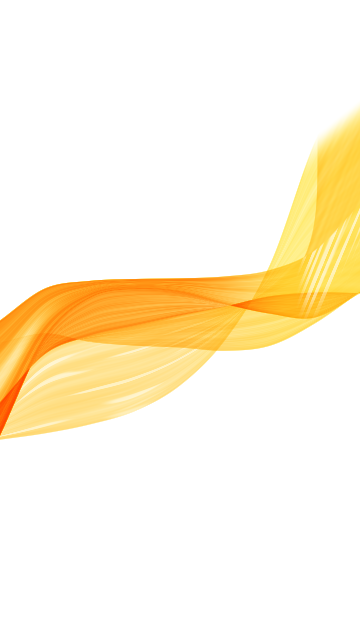
A Shadertoy shader for this background:

```glsl
#define EDGE_DENSITY 0.45
#define EDGE_SHARPNESS 190.0
#define STREAK_STRENGTH 0.55
#define FINE_STRENGTH 0.22
#define PALE_GOLD vec3(1.0, 0.89, 0.57)
#define LEMON vec3(1.0, 0.93, 0.50)
#define AMBER vec3(1.0, 0.86, 0.50)
#define ORANGE vec3(1.0, 0.68, 0.20)
#define DEEP_ORANGE vec3(1.0, 0.63, 0.12)
#define SUN_YELLOW vec3(1.0, 0.89, 0.45)

const int KNOTS = 9;

vec2 hashGradient(vec2 cell) {
    float h = fract(sin(dot(cell, vec2(127.1, 311.7))) * 4375.85);
    return vec2(cos(6.2832 * h), sin(6.2832 * h));
}

float gradientNoise(vec2 p) {
    vec2 i = floor(p), f = fract(p);
    vec2 u = f * f * (3.0 - 2.0 * f);
    vec2 e = vec2(1.0, 0.0);
    float low = mix(dot(hashGradient(i), f),
                    dot(hashGradient(i + e.xy), f - e.xy), u.x);
    float high = mix(dot(hashGradient(i + e.yx), f - e.yx),
                     dot(hashGradient(i + e.xx), f - e.xx), u.x);
    return mix(low, high, u.y);
}

// Smooth spline through evenly spaced heights
float curve(float x, float h[KNOTS]) {
    float s = clamp(x, 0.0, 0.9999) * float(KNOTS - 1);
    int i = int(s);
    float u = fract(s), b = h[i], c = h[i + 1];
    float a = i > 0 ? h[i - 1] : 2.0 * b - c;
    float d = i < KNOTS - 2 ? h[i + 2] : 2.0 * c - b;
    return b + 0.5 * u * (c - a + u * (2.0 * a - 5.0 * b + 4.0 * c - d
             + u * (3.0 * (b - c) + d - a)));
}

float cover(float d) {
    return clamp(d / max(fwidth(d), 1e-5) + 0.5, 0.0, 1.0);
}

// Position across a ribbon, 0 on edge a and 1 on edge b
float across(float y, float a, float b) {
    float span = b - a;
    return (y - a) / (span < 0.0 ? min(span, -0.004) : max(span, 0.004));
}

// Optical density of a twisted ribbon between two crossing edges
float ribbon(vec2 p, float a, float b, float seed) {
    float inside = cover(p.y - min(a, b)) * cover(max(a, b) - p.y);
    float t = across(p.y, a, b);
    float broad = gradientNoise(vec2(t * 11.0 + seed, p.x * 2.2 + seed));
    float fine = gradientNoise(vec2(t * 42.0 - seed, p.x * 3.0 + seed));
    float rim = exp(-EDGE_SHARPNESS * min(abs(p.y - a), abs(p.y - b)));
    float grain = STREAK_STRENGTH * broad + FINE_STRENGTH * fine;
    return inside * (1.0 + grain + EDGE_DENSITY * rim);
}

vec3 stain(vec3 tint, float density) {
    return pow(tint, vec3(max(density, 0.0)));
}

void mainImage(out vec4 fragColor, in vec2 fragCoord) {
    vec2 p = fragCoord / iResolution.xy;

    // Ribbon edges, left to right
    float crest = curve(p.x, float[KNOTS](0.499, 0.549, 0.561, 0.564, 0.565, 0.568, 0.578, 0.609, 0.681));
    float sweep = curve(p.x, float[KNOTS](0.313, 0.323, 0.337, 0.358, 0.398, 0.469, 0.586, 0.779, 0.922));
    float spine = curve(p.x, float[KNOTS](0.371, 0.447, 0.475, 0.491, 0.507, 0.521, 0.537, 0.543, 0.542));
    float arch = curve(p.x, float[KNOTS](0.320, 0.469, 0.534, 0.548, 0.543, 0.525, 0.510, 0.504, 0.542));
    float belly = curve(p.x, float[KNOTS](0.465, 0.479, 0.466, 0.460, 0.457, 0.452, 0.460, 0.495, 0.544));

    float toYellow = smoothstep(0.48, 0.82, p.x);
    float nearLeft = 1.0 - smoothstep(0.04, 0.22, p.x);
    float topLine = 0.846 - 0.45 * min(1.0 - p.x, 0.15);
    float topFade = smoothstep(0.0, 0.06, topLine - p.y);
    vec3 color = vec3(1.0);

    // Wide pale sheet with bright streaks
    float t = across(p.y, sweep, spine);
    float glints = smoothstep(0.16, 0.38, gradientNoise(vec2(t * 17.0, p.x * 4.0 + 3.0)));
    float pale = ribbon(p, sweep, spine, 2.0) * (1.0 - 0.6 * glints * (1.0 - toYellow));
    color *= stain(mix(PALE_GOLD, LEMON, toYellow), pale * topFade);

    // Lower band
    float low = ribbon(p, spine, belly, 5.0) * (1.0 - 0.8 * nearLeft);
    color *= stain(mix(AMBER, SUN_YELLOW, toYellow), low);

    // Central orange fold
    float fold = ribbon(p, arch, spine, 9.0);
    color *= stain(mix(ORANGE, vec3(1.0, 0.92, 0.60), toYellow), fold);

    // Upper band, parted by a light gap at the left
    t = across(p.y, crest, arch);
    float gap = nearLeft * exp(-pow((t - 0.5) / 0.17, 2.0));
    float upper = ribbon(p, crest, arch, 13.0) * (1.0 - 0.85 * gap);
    upper *= 1.0 - 0.55 * smoothstep(0.82, 0.90, p.x);
    color *= stain(mix(DEEP_ORANGE, SUN_YELLOW, toYellow), upper);

    // Rising veil at the right
    float drop = max((0.78 - p.y) / 0.18, 0.0);
    float side = p.x - 0.882 + 0.035 * pow(drop, 4.0);
    float veil = cover(side) * cover(p.y - crest);
    float threads = gradientNoise(vec2((p.y - 1.35 * p.x) * 70.0, p.x * 4.0));
    veil *= 1.0 + 0.5 * threads + 0.4 * exp(-90.0 * abs(side));
    color *= stain(vec3(1.0, 0.90, 0.58), veil * topFade);

    // White glints below the veil
    float glow = smoothstep(0.05, 0.3, threads) * smoothstep(0.82, 0.87, p.x);
    glow *= smoothstep(0.09, 0.03, abs(p.y - crest + 0.025));
    color = mix(color, vec3(1.0), 0.6 * glow * cover(crest - p.y));

    fragColor = vec4(color, 1.0);
}
```
